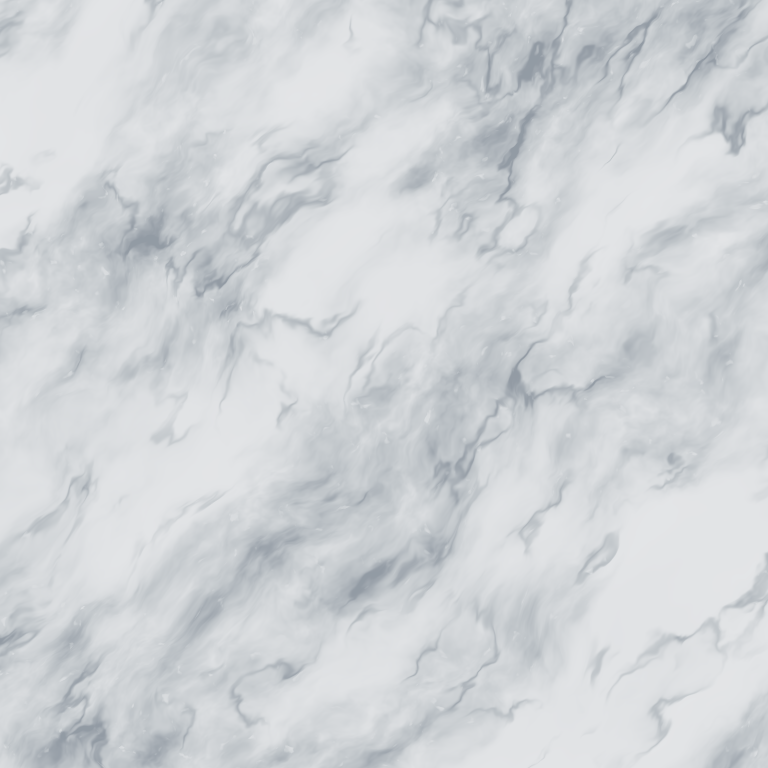
A Shadertoy shader for this texture:

```glsl
// Polished white marble with diagonal grey clouding and thin broken veins.
// Gradient noise is stretched along the vein direction and warped; its zero
// contours become veins, its broad swells become clouds and mottling.

vec2 randomGradient(vec2 cell) {
    vec3 h = fract(cell.xyx * vec3(0.1031, 0.1030, 0.0973));
    h += dot(h, h.yzx + 33.33);
    float angle = 6.2832 * fract((h.x + h.y) * h.z);
    return vec2(cos(angle), sin(angle));
}

float gradientNoise(vec2 p) {
    vec2 cell = floor(p), f = fract(p);
    vec2 u = f * f * f * (f * (f * 6.0 - 15.0) + 10.0);
    vec2 e = vec2(1.0, 0.0);
    float a = dot(randomGradient(cell), f);
    float b = dot(randomGradient(cell + e.xy), f - e.xy);
    float c = dot(randomGradient(cell + e.yx), f - e.yx);
    float d = dot(randomGradient(cell + e.xx), f - e.xx);
    return 1.4 * mix(mix(a, b, u.x), mix(c, d, u.x), u.y);
}

float fbm(vec2 p, int octaves) {
    float sum = 0.0, amplitude = 0.55;
    for (int i = 0; i < octaves; i++) {
        sum += amplitude * gradientNoise(p);
        p = mat2(1.6, 1.2, -1.2, 1.6) * p + 17.3;
        amplitude *= 0.5;
    }
    return sum;
}

// Thin line where the field crosses zero
float vein(float field, float width) {
    return exp(-field * field / (width * width));
}

void mainImage(out vec4 fragColor, in vec2 fragCoord) {
    vec2 uv = fragCoord / iResolution.y;

    // Axes along and across the veins, bent by a broad and a fine warp
    vec2 p = vec2(dot(uv, vec2(0.66, 0.75)), dot(uv, vec2(-0.75, 0.66)));
    p += 0.07 * vec2(fbm(p * 3.0 + 4.0, 3), fbm(p * 3.0 + 31.0, 3));
    p += 0.012 * vec2(fbm(p * 22.0 + 9.0, 3), fbm(p * 22.0 + 57.0, 3));
    vec2 grain = p * vec2(0.42, 1.0);

    // Broad clouding, broken up by streaks and fine mottling
    float swell = fbm(grain * 4.6 + vec2(12.0, 5.0), 5);
    float cloud = smoothstep(-0.18, 0.46, swell + 0.05);
    float streak = fbm(grain * 17.0 + 40.0, 5);
    float mottle = fbm(p * vec2(38.0, 60.0) + 70.0, 3);
    float tone = cloud * (0.36 + 0.55 * streak + 0.20 * mottle);
    tone += 0.20 * smoothstep(0.08, 0.5, streak) * smoothstep(-0.3, 0.2, swell);

    // Main veins: a sharp edge with a grey shadow bleeding to one side
    float field = fbm(grain * 5.2 + vec2(81.0, 23.0), 6);
    float presence = smoothstep(-0.12, 0.35, fbm(p * 4.5 + 63.0, 3) + 0.3 * swell);
    float shadow = exp(-9.0 * max(field, 0.0)) * smoothstep(-0.05, 0.01, field);
    tone += presence * (0.38 * vein(field, 0.028) + 0.24 * shadow * (0.8 + streak));

    // Secondary hairline veins, mostly within the clouds
    float hairField = fbm(grain * 9.0 + vec2(7.0, 94.0), 5);
    float hairPresence = smoothstep(0.0, 0.4, fbm(p * 7.0 + 28.0, 3) + 0.5 * swell);
    tone += 0.42 * hairPresence * vein(hairField, 0.04);

    // Small dark clots and pale crystal flecks in the grey parts
    float clot = smoothstep(0.28, 0.6, fbm(grain * 24.0 + 52.0, 4));
    tone += 0.34 * clot * smoothstep(0.08, 0.35, tone);
    float fleck = smoothstep(0.3, 0.55, fbm(p * vec2(48.0, 62.0) + 15.0, 3));
    tone -= 0.22 * fleck * smoothstep(0.1, 0.35, tone);

    // Faint unevenness of the white ground, then the tonal ramp
    tone = max(tone, 0.0) + 0.05 + 0.05 * fbm(grain * 7.0 + 3.0, 4);
    vec3 white = vec3(0.905, 0.910, 0.917);
    vec3 paleGrey = vec3(0.765, 0.785, 0.800);
    vec3 slate = vec3(0.540, 0.575, 0.615);
    vec3 color = mix(white, paleGrey, smoothstep(-0.08, 0.48, tone));
    color = mix(color, slate, 0.85 * smoothstep(0.32, 1.05, tone));
    fragColor = vec4(color, 1.0);
}
```
